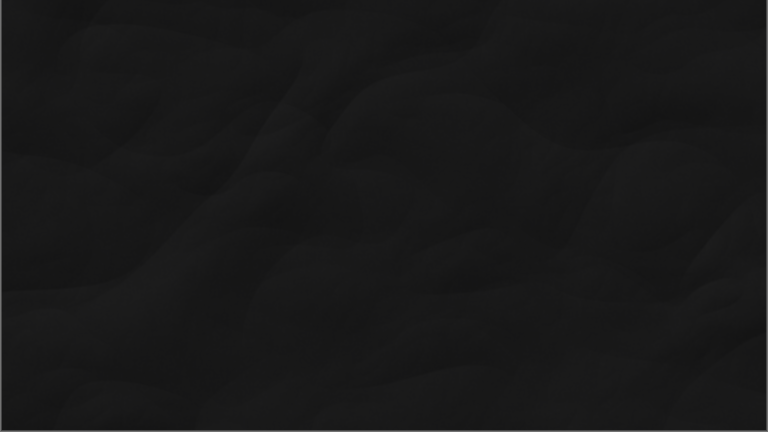
This texture is drawn by a Shadertoy shader. Its source:

```glsl
// Crumpled black paper with faint folds and a thin pale rim on three sides.

const vec3 PAPER_COLOR = vec3(0.094, 0.094, 0.095);
const vec3 RIM_COLOR = vec3(0.45);
const vec2 LIGHT_DIRECTION = vec2(-0.5, 0.86);
const float RIM_WIDTH = 0.0035;
const float FOLD_CONTRAST = 0.011;
const float GRAIN_CONTRAST = 0.005;

// Sineless hash: a random vector in -1..1 for each lattice point.
vec2 hash22(vec2 cell) {
    vec3 q = fract(cell.xyx * vec3(0.1031, 0.1030, 0.0973));
    q += dot(q, q.yzx + 33.33);
    return fract((q.xx + q.yz) * q.zy) * 2.0 - 1.0;
}

float gradientNoise(vec2 p) {
    vec2 cell = floor(p);
    vec2 f = fract(p);
    vec2 u = f * f * f * (f * (f * 6.0 - 15.0) + 10.0);
    float a = dot(hash22(cell), f);
    float b = dot(hash22(cell + vec2(1, 0)), f - vec2(1, 0));
    float c = dot(hash22(cell + vec2(0, 1)), f - vec2(0, 1));
    float d = dot(hash22(cell + vec2(1, 1)), f - vec2(1, 1));
    return mix(mix(a, b, u.x), mix(c, d, u.x), u.y);
}

vec2 rotate(vec2 p, float angle) {
    float c = cos(angle), s = sin(angle);
    return vec2(c * p.x - s * p.y, s * p.x + c * p.y);
}

// One layer of sharp creases, stretched along the given angle.
float foldLayer(vec2 p, float frequency, float angle, float stretch) {
    vec2 q = rotate(p, -angle) * vec2(stretch, 1.0) * frequency;
    return abs(gradientNoise(q + 50.0 + frequency * 3.7)) / frequency;
}

// Paper relief: long diagonal folds crossed by smaller wrinkles.
float paperHeight(vec2 p) {
    vec2 bend = vec2(gradientNoise(p * 3.0 + 20.0), gradientNoise(p * 3.0 + 70.0));
    p += 0.07 * bend;
    float height = 0.85 * foldLayer(p, 2.8, -0.50, 0.60);
    height += 0.65 * foldLayer(p, 4.1, 0.55, 0.65);
    height += 0.45 * foldLayer(p, 7.3, -0.25, 0.70);
    height += 0.22 * foldLayer(p, 14.0, 0.90, 0.75);
    return height;
}

// Slope of the relief toward the light.
float foldShade(vec2 p, vec2 light, float span) {
    vec2 offset = 0.5 * span * light;
    return (paperHeight(p - offset) - paperHeight(p + offset)) / span;
}

// Coverage of the rim along the left, right and bottom edges.
float rimMask(vec2 p, float aspect, float width, float pixel) {
    float edgeDistance = min(min(p.x, aspect - p.x), p.y);
    return 1.0 - smoothstep(width - 0.5 * pixel, width + 0.5 * pixel, edgeDistance);
}

void mainImage(out vec4 fragColor, in vec2 fragCoord) {
    float pixel = 1.0 / iResolution.y;
    float aspect = iResolution.x * pixel;
    vec2 p = fragCoord * pixel;

    // Folds vary in depth across the sheet.
    float depth = 0.85 + 0.6 * gradientNoise(p * 2.2 + 30.0);
    float shade = foldShade(p, LIGHT_DIRECTION, 0.006) * depth;
    float grain = gradientNoise(p * 130.0) + 0.6 * gradientNoise(p * 55.0 + 9.0);

    vec3 color = PAPER_COLOR + FOLD_CONTRAST * shade + GRAIN_CONTRAST * grain;
    color = mix(color, RIM_COLOR, rimMask(p, aspect, RIM_WIDTH, pixel));
    fragColor = vec4(color, 1.0);
}
```
